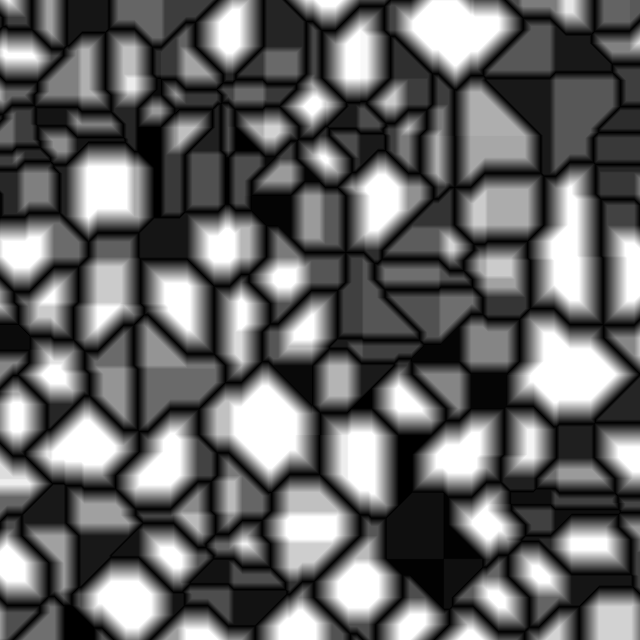
Give the GLSL for this texture, as a Shadertoy shader.

```glsl
// Grey faceted cells: Manhattan Voronoi noise shaded by second minus first distance.

const float BLOCKS_ACROSS = 6.0;
const float SEEDS_PER_BLOCK = 3.0;
const int MAX_SEEDS = 9;
const float CONTRAST = 2.2;
const vec2 FIELD_OFFSET = vec2(17.0, 43.0);

// Sine hash giving two values in 0..1
vec2 hash2(vec2 p) {
    vec2 q = vec2(dot(p, vec2(127.1, 311.7)), dot(p, vec2(269.5, 183.3)));
    return fract(sin(q) * 43758.5453);
}

float manhattan(vec2 v) {
    return abs(v.x) + abs(v.y);
}

// Poisson distributed count, so that seeds cluster and thin out freely
int poissonCount(float random, float mean) {
    float term = exp(-mean);
    float total = term;
    int count = 0;
    for (int i = 1; i <= MAX_SEEDS; i++) {
        if (random < total) break;
        count = i;
        term *= mean / float(i);
        total += term;
    }
    return count;
}

// Distances to the nearest and second nearest scattered seeds
vec2 nearestTwo(vec2 p, float seedMean) {
    vec2 block = floor(p);
    vec2 nearest = vec2(8.0);
    for (int y = -2; y <= 2; y++) {
        for (int x = -2; x <= 2; x++) {
            vec2 corner = block + vec2(x, y);
            int count = poissonCount(hash2(corner).x, seedMean);
            for (int i = 1; i <= count; i++) {
                vec2 seed = corner + hash2(corner + float(i) * vec2(37.3, 91.7));
                float d = manhattan(seed - p);
                nearest.y = min(nearest.y, max(nearest.x, d));
                nearest.x = min(nearest.x, d);
            }
        }
    }
    return nearest;
}

// Black at cell borders, rising linearly into flat or white facets
float facetShade(vec2 p, float seedMean, float contrast) {
    vec2 nearest = nearestTwo(p, seedMean);
    return clamp((nearest.y - nearest.x) * contrast, 0.0, 1.0);
}

void mainImage(out vec4 fragColor, in vec2 fragCoord) {
    vec2 uv = fragCoord / iResolution.y;
    vec2 p = uv * BLOCKS_ACROSS + FIELD_OFFSET;
    float grey = facetShade(p, SEEDS_PER_BLOCK, CONTRAST);
    fragColor = vec4(vec3(grey), 1.0);
}
```
